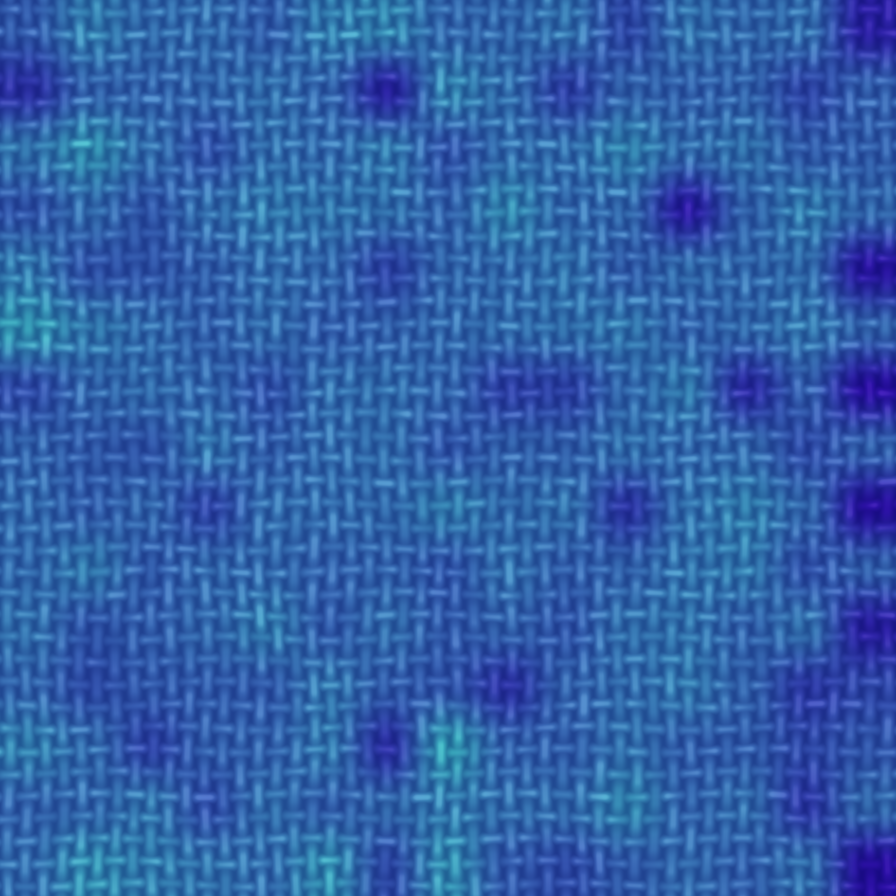
Reproduce this texture procedurally as a Shadertoy shader.

```glsl
const vec2 THREADS = vec2(50.0, 40.0);
const float DYE_CELLS = 15.0;
const vec3 VIOLET = vec3(0.15, 0.03, 0.62);
const vec3 BLUE = vec3(0.205, 0.41, 0.69);
const vec3 TEAL = vec3(0.20, 0.73, 0.72);
const float PI = 3.14159265;

float hash(vec2 cell, float seed) {
    vec3 q = fract(vec3(cell.xyx) * vec3(0.1031, 0.1030, 0.0973) + seed * 0.137);
    q += dot(q, q.yzx + 33.33);
    return fract((q.x + q.y) * q.z);
}

// Mostly mild dye per cell, a few strong spots, stains along the right edge
float dyeAt(vec2 cell, float cells) {
    cell = clamp(cell, vec2(0.0), vec2(cells - 1.0));
    float sum = hash(cell, 1.0) + hash(cell, 2.0) + hash(cell, 3.0);
    float s = (sum - 1.5) / 1.5;
    float amount = 0.03 + s * (0.42 + 0.7 * s * s);
    float fromMiddle = abs(cell.y - 7.0);
    bool stained = mod(cell.y, 2.0) < 0.5 && abs(fromMiddle - 5.0) > 0.5;
    bool atEdge = cell.x > cells - 1.5;
    return atEdge && stained ? -0.75 - 0.25 * hash(cell, 4.0) : amount;
}

float dyeNoise(vec2 uv, float cells) {
    vec2 p = uv * cells - 0.5;
    vec2 cell = floor(p);
    vec2 f = smoothstep(0.0, 1.0, p - cell);
    float low = mix(dyeAt(cell, cells), dyeAt(cell + vec2(1, 0), cells), f.x);
    float high = mix(dyeAt(cell + vec2(0, 1), cells), dyeAt(cell + 1.0, cells), f.x);
    return mix(low, high, f.y);
}

vec3 dyeColor(float amount) {
    vec3 target = amount < 0.0 ? VIOLET : TEAL;
    return mix(BLUE, target, min(abs(amount), 1.0));
}

// Soft ridge across a thread that rises and sinks along its length
float strand(float across, float lift, float core, float rim, float sunk) {
    float ridge = 1.0 - smoothstep(core, rim, abs(across));
    return ridge * mix(sunk, 1.0, smoothstep(-0.9, 0.7, lift));
}

// Yarn strength that changes smoothly along one thread
float yarn(float along, float thread, float seed) {
    float i = floor(along);
    float f = smoothstep(0.0, 1.0, along - i);
    return mix(hash(vec2(i, thread), seed), hash(vec2(i + 1.0, thread), seed), f);
}

float weave(vec2 uv, vec2 threads) {
    vec2 p = uv * threads;
    // Slight drift of the threads
    p += 0.1 * vec2(sin(p.y * 0.61 + 2.0 * sin(p.x * 0.37)),
                    sin(p.x * 0.53 + 2.0 * sin(p.y * 0.43)));
    vec2 id = floor(p);
    vec2 d = p - id - 0.5;
    float warpLift = cos(PI * (id.x + p.y - 0.5));
    float weftLift = -cos(PI * (id.y + p.x - 0.5));
    float warp = strand(d.x, warpLift, 0.05, 0.49, 0.5);
    float weft = strand(d.y, weftLift, 0.0, 0.36, 0.42);
    // Uneven yarn, by thread and along it
    warp *= 0.54 + 0.2 * hash(vec2(id.x, 7.0), 5.0) + 0.36 * yarn(p.y, id.x, 6.0);
    weft *= 0.46 + 0.18 * hash(vec2(3.0, id.y), 7.0) + 0.54 * yarn(p.x, id.y, 8.0);
    // Rounded union lets crossing threads merge
    return pow(pow(warp, 4.0) + pow(weft, 4.0), 0.25);
}

void mainImage(out vec4 fragColor, in vec2 fragCoord) {
    vec2 uv = fragCoord / iResolution.xy;
    float height = weave(uv, THREADS);
    vec3 color = dyeColor(dyeNoise(uv, DYE_CELLS));

    // Shadowed gaps and pale thread crests
    color *= mix(vec3(0.62, 0.68, 0.83), vec3(1.30, 1.23, 1.12), height);
    color += vec3(0.06, 0.05, 0.03) * smoothstep(0.65, 1.05, height);
    fragColor = vec4(clamp(color, 0.0, 1.0), 1.0);
}
```
